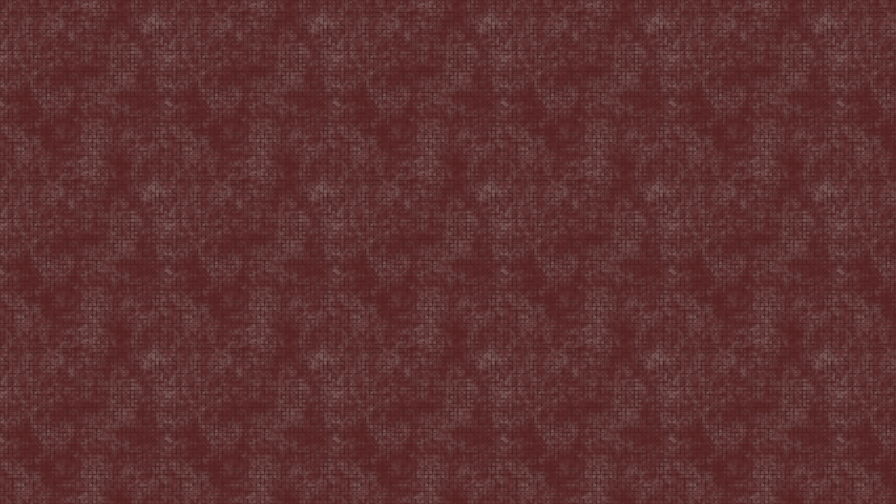
Give the GLSL for this texture, as a Shadertoy shader.

```glsl
// Worn dark red cloth: a square tile of fine open weave, repeated three times down
// the canvas. Wrapping value noise fades the dye in faint blotches and streaks;
// hashed thread gaps, deeper where the cloth is worn, break up the weave.

const float TILES_DOWN = 3.0;
const float THREADS = 40.0;        // threads per tile, each way
const float GAP_HALF_WIDTH = 0.14; // in thread pitches
const float GAP_MIN = 0.30;        // weakest gap, as a share of the strongest
const float BLOTCHES = 7.0;        // coarsest wear cells per tile
const float BLOTCH_FALLOFF = 0.8;  // weight of each finer octave
const float STREAK_AMOUNT = 0.20;
const float GAP_CLEAN = 0.28;      // gap depth in sound cloth
const float GAP_WORN = 0.60;       // gap depth in faded cloth
const vec2 WEAR_RANGE = vec2(0.12, 1.04);
const vec3 DYE = vec3(0.358, 0.146, 0.148);
const vec3 FADED = vec3(0.520, 0.400, 0.392);
const vec3 GAP = vec3(0.150, 0.070, 0.070);

float hash(vec2 p) {
    vec3 q = fract(p.xyx * 0.1031);
    q += dot(q, q.yzx + 33.33);
    return fract((q.x + q.y) * q.z);
}

// Value noise that wraps over the unit tile, with the given cell count.
float tileNoise(vec2 uv, vec2 cells, float seed) {
    vec2 p = uv * cells;
    vec2 i = floor(p);
    vec2 f = fract(p);
    f = f * f * (3.0 - 2.0 * f);
    vec2 a = mod(i, cells) + seed;
    vec2 b = mod(i + 1.0, cells) + seed;
    return mix(mix(hash(a), hash(vec2(b.x, a.y)), f.x),
               mix(hash(vec2(a.x, b.y)), hash(b), f.x), f.y);
}

float blotchNoise(vec2 uv) {
    float sum = 0.0;
    float total = 0.0;
    float weight = 1.0;
    float cells = BLOTCHES;
    for (int i = 0; i < 4; i++) {
        sum += weight * tileNoise(uv, vec2(cells), 23.0 * float(i + 1));
        total += weight;
        weight *= BLOTCH_FALLOFF;
        cells *= 2.0;
    }
    return sum / total;
}

// Gaps along the lines of constant p.x, each segment of random strength.
float threadGaps(vec2 p, float pixel, float seed) {
    float line = floor(p.x + 0.5);
    vec2 id = mod(vec2(line, floor(p.y)), THREADS);
    float soft = 0.5 * pixel + 0.03;
    float cover = 1.0 - smoothstep(GAP_HALF_WIDTH - soft, GAP_HALF_WIDTH + soft,
                                   abs(p.x - line));
    return cover * mix(GAP_MIN, 1.0, hash(id + seed));
}

void mainImage(out vec4 fragColor, in vec2 fragCoord) {
    vec2 uv = fract(fragCoord / iResolution.y * TILES_DOWN);
    vec2 weave = uv * THREADS;
    float pixel = THREADS * TILES_DOWN / iResolution.y;

    // Blotchy wear, drawn out along the threads
    float streaks = tileNoise(uv, vec2(THREADS, 10.0), 101.0)
                  + tileNoise(uv, vec2(10.0, THREADS), 151.0) - 1.0;
    float wear = smoothstep(WEAR_RANGE.x, WEAR_RANGE.y,
                            blotchNoise(uv) + STREAK_AMOUNT * streaks);

    // Fibres take the fading unevenly
    float fibre = tileNoise(uv, vec2(2.0 * THREADS), 211.0);
    vec3 color = mix(DYE, FADED, wear * (0.25 + 0.9 * fibre));
    color *= 0.96 + 0.08 * fibre;

    // Broken gaps between threads in both directions
    float gaps = max(threadGaps(weave, pixel, 307.0),
                     threadGaps(weave.yx, pixel, 401.0));
    color = mix(color, GAP, gaps * mix(GAP_CLEAN, GAP_WORN, wear));

    fragColor = vec4(color, 1.0);
}
```
